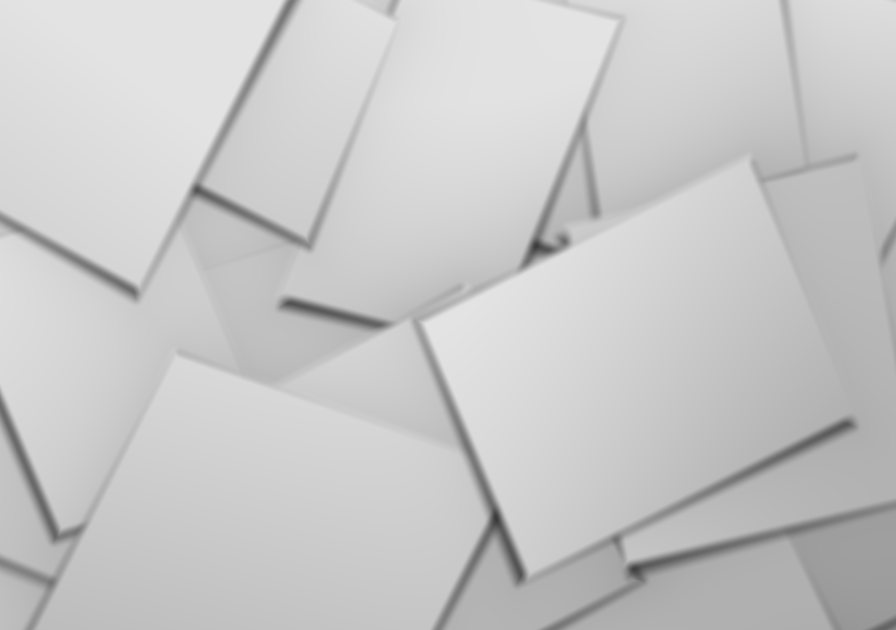
Reproduce this background procedurally as a WebGL 1 fragment shader.

```glsl
precision highp float;
// A loose pile of pale grey paper sheets seen from above, slightly out of focus.
// Sheets sit on a jittered grid and are stacked in shuffled order; each casts
// a shifted, slightly twisted shadow, so its dark edges taper along their length.

uniform vec2 u_resolution;

// Layout, in units of the canvas height
const int   SHEET_COUNT   = 15;
const vec2  GRID          = vec2(5.0, 3.0);
const float ORDER_STEP    = 7.0;   // shares no factor with SHEET_COUNT
const float JITTER        = 0.10;
const float MIN_HALF_SIDE = 0.17;
const float MAX_HALF_SIDE = 0.30;
const float MIN_TURN      = 0.22;
const float MAX_TURN      = 0.52;
const float MAX_SHEAR     = 0.14;
const float SEED          = 3.7;

// Light and paper
const float TONE_TOP      = 0.895;
const float TONE_BOTTOM   = 0.785;
const float CORNER_DIM    = 0.13;
const float TONE_SPREAD   = 0.022;
const float TILT_SHADING  = 0.13;
const float MAX_TONE      = 0.89;
const float PAPER_BLUR    = 0.010;

// Shadows
const float SHADOW_BLUR   = 0.015;
const float SHADOW_DROP   = 0.010;
const float SHADOW_SIDE   = 0.009;
const float SHADOW_TWIST  = 0.045;
const float SHADOW_MIN    = 0.38;
const float SHADOW_MAX    = 0.78;
const float HALO_DEPTH    = 0.06;
const float HALO_REACH    = 0.06;

float hash(float n) {
  return fract(sin(n * 12.9898 + SEED) * 43758.5453);
}

// Random value in -1..1
float signedHash(float n) {
  return 2.0 * hash(n) - 1.0;
}

vec2 rotate(vec2 p, float angle) {
  float c = cos(angle);
  float s = sin(angle);
  return vec2(c * p.x + s * p.y, c * p.y - s * p.x);
}

// Signed distance to a turned and sheared rectangle around the origin
float sheetDistance(vec2 p, float turn, float shear, vec2 halfSize) {
  vec2 q = rotate(p, turn);
  q.x += shear * q.y;
  vec2 d = abs(q) - halfSize;
  return length(max(d, 0.0)) + min(max(d.x, d.y), 0.0);
}

// Soft coverage: 1 inside, 0 outside
float coverage(float dist, float blur) {
  return 1.0 - smoothstep(-blur, blur, dist);
}

// Broad light: bright at the top, dim towards the lower right
float ambientTone(vec2 uv) {
  float dim = smoothstep(0.5, 1.0, uv.x) * (1.0 - 0.65 * uv.y);
  return mix(TONE_BOTTOM, TONE_TOP, uv.y) - CORNER_DIM * dim;
}

void main() {
  vec2 uv = gl_FragCoord.xy / u_resolution;
  vec2 aspect = vec2(u_resolution.x / u_resolution.y, 1.0);
  vec2 p = uv * aspect;

  float light = ambientTone(uv);
  float tone = light;

  for (int i = 0; i < SHEET_COUNT; i++) {
    float id = mod(float(i) * ORDER_STEP, float(SHEET_COUNT));
    float key = id * 17.0 + 1.0;

    // Place and shape of the sheet
    vec2 cell = vec2(mod(id, GRID.x), floor((id + 0.5) / GRID.x));
    vec2 center = (cell + 0.5) / GRID * aspect;
    center += JITTER * vec2(signedHash(key), signedHash(key + 1.0));
    vec2 halfSize = mix(vec2(MIN_HALF_SIDE), vec2(MAX_HALF_SIDE),
                        vec2(hash(key + 2.0), hash(key + 3.0)));
    float turnSide = hash(key + 11.0) < 0.5 ? -1.0 : 1.0;
    float turn = turnSide * mix(MIN_TURN, MAX_TURN, hash(key + 4.0));
    float shear = MAX_SHEAR * signedHash(key + 5.0);
    vec2 local = p - center;

    // Shadow on the sheets below: a dark core and a wide faint halo
    vec2 shift = vec2(SHADOW_SIDE * signedHash(key + 6.0), -SHADOW_DROP);
    float twist = SHADOW_TWIST * signedHash(key + 7.0);
    float shadowDist = sheetDistance(local - shift, turn + twist, shear, halfSize);
    float strength = mix(SHADOW_MIN, SHADOW_MAX, hash(key + 8.0));
    float core = strength * coverage(shadowDist, SHADOW_BLUR);
    float halo = HALO_DEPTH * exp(-max(shadowDist, 0.0) / HALO_REACH);
    tone *= (1.0 - core) * (1.0 - halo);

    // Paper, shaded by its own small tilt
    float tiltAngle = 6.2832 * hash(key + 9.0);
    float tilt = dot(local, vec2(cos(tiltAngle), sin(tiltAngle)));
    float paper = light + TONE_SPREAD * signedHash(key + 10.0) + TILT_SHADING * tilt;
    float sheet = coverage(sheetDistance(local, turn, shear, halfSize), PAPER_BLUR);
    tone = mix(tone, min(paper, MAX_TONE), sheet);
  }

  gl_FragColor = vec4(vec3(tone), 1.0);
}
```
